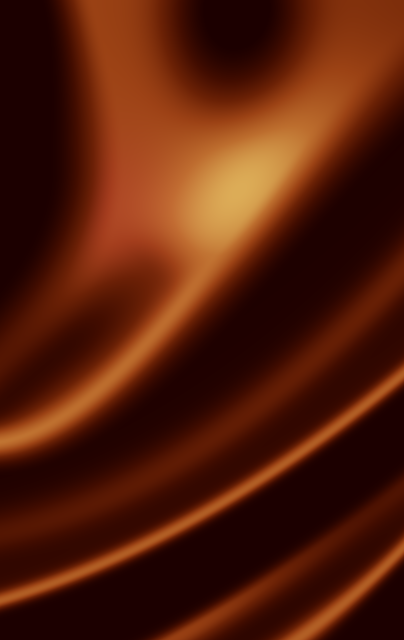
Reproduce this background procedurally as a WebGL 2 fragment shader.

```glsl
#version 300 es
precision highp float;

uniform vec2 u_resolution;
out vec4 fragColor;

#define SHEET_LEVEL 0.63
#define GLOW_LEVEL 0.36
#define RIM_LEVEL 0.82
#define CREASE_DEPTH 0.40
#define HOLLOW_DEPTH 0.60
#define FOLD_LEVEL 0.66
#define SHEEN_LEVEL 0.17

// Colour ramp from deep shadow to gold
vec3 silkColor(float light) {
    const vec3 ramp[6] = vec3[6](
        vec3(0.11, 0.00, 0.00), vec3(0.26, 0.05, 0.00),
        vec3(0.42, 0.13, 0.02), vec3(0.61, 0.26, 0.08),
        vec3(0.74, 0.43, 0.18), vec3(0.87, 0.69, 0.35));
    vec3 color = ramp[0];
    for (int i = 1; i < 6; i++)
        color = mix(color, ramp[i], clamp(light * 5.0 - float(i - 1), 0.0, 1.0));
    return color;
}

// Signed distance above the cubic y = k.x + k.y x + k.z x^2 + k.w x^3
float curveDistance(vec2 uv, vec4 k, float aspect) {
    float height = k.x + uv.x * (k.y + uv.x * (k.z + uv.x * k.w));
    float slope = k.y + uv.x * (2.0 * k.z + 3.0 * uv.x * k.w);
    return (uv.y - height) / length(vec2(1.0, slope / aspect));
}

// Bell with separate widths below and above its crest
float crest(float d, float below, float above) {
    float q = d / (d < 0.0 ? below : above);
    return exp(-q * q);
}

// Soft sheen trailing off above a sharp crest
float sheen(float d, float reach) {
    return smoothstep(-0.01, 0.015, d) * exp(-max(d, 0.0) / reach);
}

float segmentDistance(vec2 p, vec2 a, vec2 b, out float along) {
    vec2 ab = b - a;
    along = clamp(dot(p - a, ab) / dot(ab, ab), 0.0, 1.0);
    return length(p - a - ab * along);
}

// Wide upper sheet with its hollow, crease, glow and bright rim
float upperSheet(vec2 uv, float aspect) {
    vec2 p = vec2(uv.x * aspect, uv.y);
    float light = SHEET_LEVEL
        - 0.16 * uv.x * smoothstep(0.75, 1.0, uv.y)
        - 0.12 * (1.0 - smoothstep(0.43, 0.65, uv.y));

    vec2 axis = vec2(0.65, 0.76);
    vec2 fromGlow = p - vec2(0.375, 0.705);
    vec2 glow = vec2(dot(fromGlow, axis) / 0.18,
                     dot(fromGlow, vec2(-axis.y, axis.x)) / 0.095);
    light += GLOW_LEVEL * exp(-dot(glow, glow));

    vec2 hollow = (p - vec2(0.367, 0.98)) / vec2(0.108, 0.155);
    light -= HOLLOW_DEPTH * exp(-pow(dot(hollow, hollow), 1.5));

    float along;
    float crease = segmentDistance(p, vec2(0.235, 0.57), vec2(-0.02, 0.35), along);
    crease /= mix(0.062, 0.046, along);
    light -= CREASE_DEPTH * mix(0.7, 1.0, smoothstep(0.0, 0.5, along)) * exp(-crease * crease);

    float d = curveDistance(uv, vec4(0.284, 0.0685, 1.004, -0.486), aspect);
    float rim = crest(d - 0.022 - 0.045 * uv.x * uv.x, 0.03, 0.027);
    rim *= 1.0 - smoothstep(0.45, 0.75, uv.x);
    light = mix(light, max(light, RIM_LEVEL), rim);

    // Lower and left borders of the sheet
    float softness = mix(0.028, 0.065, uv.x);
    light *= smoothstep(-softness, softness, d);
    float w = uv.y - 0.74;
    float bend = w > 0.0 ? 0.74 : 2.85;
    float left = (uv.x - 0.215 + bend * w * w) * aspect
        / length(vec2(1.0, 2.0 * bend * w * aspect));
    float leftSoftness = mix(0.06, 0.04, smoothstep(0.75, 1.0, uv.y));
    return max(light, 0.0) * smoothstep(-leftSoftness, leftSoftness, left);
}

// Narrow folds sweeping across the lower part
float lowerFolds(vec2 uv, float aspect) {
    float faint = curveDistance(uv, vec4(0.167, 0.135, 0.275, 0.0), aspect);
    float bright = curveDistance(uv, vec4(0.060, 0.184, 0.170, 0.0), aspect);
    float low = curveDistance(uv, vec4(-0.118, 0.221, 0.142, 0.0), aspect);
    float corner = curveDistance(uv, vec4(-0.132, -0.102, 0.377, 0.0), aspect);

    float light = mix(0.23, 0.34, uv.x) * crest(faint, 0.03, 0.036);
    light += FOLD_LEVEL * crest(bright, 0.012, 0.015);
    light += SHEEN_LEVEL * sheen(bright, 0.09);
    light += mix(0.56, 0.22, smoothstep(0.42, 0.95, uv.x)) * crest(low, 0.03, 0.015);
    float spread = mix(0.022, 0.014, smoothstep(0.7, 1.0, uv.x));
    light += FOLD_LEVEL * crest(corner, spread * 0.85, spread);
    light += SHEEN_LEVEL * sheen(corner, 0.06) * (1.0 - smoothstep(-0.01, 0.015, low));
    return light;
}

void main() {
    vec2 uv = gl_FragCoord.xy / u_resolution;
    float aspect = u_resolution.x / u_resolution.y;
    float light = upperSheet(uv, aspect) + lowerFolds(uv, aspect);
    vec3 color = silkColor(clamp(light, 0.0, 1.0));

    // Rosy tint on the left shoulder
    vec2 shoulder = (uv - vec2(0.29, 0.67)) / vec2(0.16, 0.13);
    color += vec3(0.04, -0.02, 0.04) * exp(-dot(shoulder, shoulder)) * smoothstep(0.3, 0.6, light);
    fragColor = vec4(color, 1.0);
}
```
